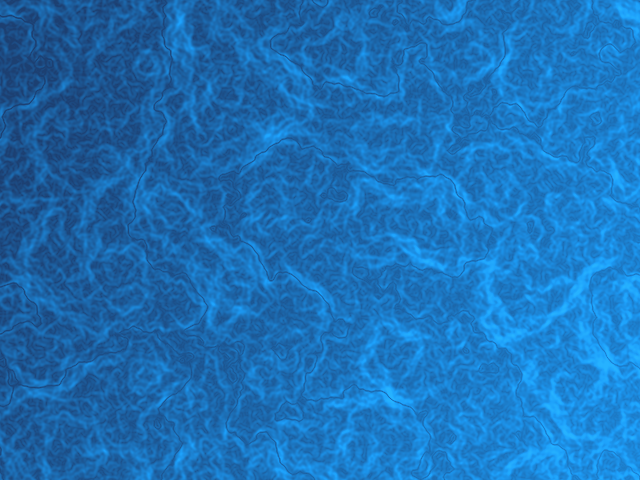
Write a WebGL 1 fragment shader that draws this texture.

```glsl
precision highp float;
// Crinkled blue water-like sheet: soft bright wisps and thin jagged dark creases.
// The steepness of a folded fractal noise height gives wisps on slopes and dark
// lines at folds; it is added to a diagonal light gradient and mapped to blues.

uniform vec2 u_resolution;

const mat2 TURN = mat2(0.8, 0.6, -0.6, 0.8);
const vec3 DEEP_BLUE = vec3(0.11, 0.30, 0.52);
const vec3 BLUE_STEP = vec3(0.0, 0.071, 0.102);
const vec3 GLINT_BLUE = vec3(0.15, 0.70, 1.0);

// Random unit vector for a lattice cell
vec2 cellDirection(vec2 cell) {
  vec3 h = fract(cell.xyx * vec3(0.1031, 0.1030, 0.0973));
  h += dot(h, h.yzx + 33.33);
  float angle = 6.28318 * fract((h.x + h.y) * h.z);
  return vec2(cos(angle), sin(angle));
}

float cornerSlope(vec2 cell, vec2 local, vec2 corner) {
  return dot(cellDirection(cell + corner), local - corner);
}

// Gradient noise, centred on zero
float gradientNoise(vec2 p) {
  vec2 cell = floor(p);
  vec2 f = p - cell;
  vec2 u = f * f * f * (f * (f * 6.0 - 15.0) + 10.0);
  float low = mix(cornerSlope(cell, f, vec2(0.0, 0.0)),
                  cornerSlope(cell, f, vec2(1.0, 0.0)), u.x);
  float high = mix(cornerSlope(cell, f, vec2(0.0, 1.0)),
                   cornerSlope(cell, f, vec2(1.0, 1.0)), u.x);
  return mix(low, high, u.y);
}

// Fractal noise folded at zero, so that its zero contour is a sharp valley
float foldedHeight(vec2 p, float frequency) {
  float height = 0.0;
  float amplitude = 1.0;
  vec2 q = p * frequency;
  for (int octave = 0; octave < 6; octave++) {
    height += amplitude * gradientNoise(q);
    amplitude *= 0.5;
    q = TURN * q * 2.0 + 9.7;
  }
  return abs(height);
}

// Slope by central differences; the two sides of a fold cancel to a dark line
float steepness(vec2 p, float frequency, float reach) {
  vec2 dx = vec2(reach, 0.0);
  vec2 dy = vec2(0.0, reach);
  vec2 slope = vec2(
    foldedHeight(p + dx, frequency) - foldedHeight(p - dx, frequency),
    foldedHeight(p + dy, frequency) - foldedHeight(p - dy, frequency));
  return length(slope) / (2.0 * reach);
}

// Light falls from the lower right, leaving the upper left dim
float lightGradient(vec2 uv) {
  return 0.08 + 3.0 * uv.x + 1.1 * (1.0 - uv.y);
}

vec3 waterColour(float tone) {
  vec3 blue = DEEP_BLUE + BLUE_STEP * clamp(tone, -0.7, 4.5);
  return mix(blue, GLINT_BLUE, smoothstep(3.9, 6.2, tone));
}

void main() {
  vec2 uv = gl_FragCoord.xy / u_resolution;
  vec2 p = gl_FragCoord.xy / u_resolution.y;
  float wisps = 0.25 * steepness(p + 5.0, 3.2, 0.003) - 1.53;
  gl_FragColor = vec4(waterColour(lightGradient(uv) + wisps), 1.0);
}
```
